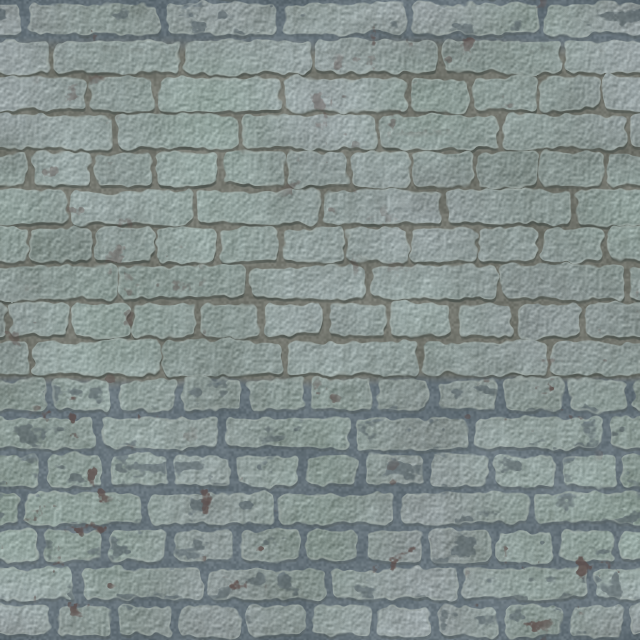
Reproduce this texture procedurally as a Shadertoy shader.

```glsl
const int ROWS = 17;
const int MIXED_ROW = 14;

// Shift of the first joint in each course, in brick lengths, bottom to top
const float PHASE[ROWS] = float[ROWS](
    0.80, 0.61, 0.67, 0.14, 0.69, 0.73, 0.80, 0.24, 0.10,
    0.89, 0.42, 0.52, 0.46, 0.92, 0.40, 0.40, 0.23);

const vec3 PAINT_DARK = vec3(0.49, 0.53, 0.52);
const vec3 PAINT_LIGHT = vec3(0.63, 0.68, 0.68);
const vec3 PAINT_LIP = vec3(0.65, 0.69, 0.67);
const vec3 MORTAR_WARM = vec3(0.45, 0.46, 0.43);
const vec3 MORTAR_BLUE = vec3(0.40, 0.45, 0.48);
const vec3 SHADOW = vec3(0.28, 0.31, 0.29);
const vec3 RUST = vec3(0.36, 0.30, 0.29);

float hash(vec2 p) {
    vec3 q = fract(p.xyx * vec3(0.1031, 0.1030, 0.0973));
    q += dot(q, q.yzx + 33.33);
    return fract((q.x + q.y) * q.z);
}

// Value noise that wraps over the canvas
float noise(vec2 uv, vec2 cells) {
    vec2 p = uv * cells, i = floor(p), f = fract(p);
    f = f * f * (3.0 - 2.0 * f);
    vec2 a = mod(i, cells), b = mod(i + 1.0, cells);
    return mix(mix(hash(a), hash(vec2(b.x, a.y)), f.x),
               mix(hash(vec2(a.x, b.y)), hash(b), f.x), f.y);
}

float fbm(vec2 uv, vec2 cells) {
    float sum = 0.0, gain = 0.533;
    for (int i = 0; i < 4; i++) {
        sum += gain * noise(uv, cells);
        cells *= 2.0;
        gain *= 0.5;
    }
    return sum;
}

// Joint position in brick lengths, slightly irregular
float joint(float k, float count, float row) {
    return k + 0.10 * (hash(vec2(mod(k, count) + 7.0, row + 31.0)) - 0.5);
}

// One course replaces some pairs of short bricks by long ones
bool jointMissing(float k, float count, int row) {
    int j = int(mod(k, count));
    return row == MIXED_ROW && (j == 0 || j == 3 || j == 5);
}

// x: signed distance to the brick edge, positive inside; yz: brick id
vec3 brick(vec2 uv, float gap) {
    vec2 p = uv;
    p += 0.007 * (vec2(fbm(uv, vec2(22.0)), fbm(uv + 0.37, vec2(22.0))) - 0.5);
    p += 0.005 * (vec2(noise(uv, vec2(95.0)), noise(uv + 0.61, vec2(95.0))) - 0.5);
    float course = floor(p.y * float(ROWS));
    int row = int(mod(course, float(ROWS)));
    float count = (row % 2 == 0 && row != ROWS - 1) ? 10.0 : 5.0;

    float u = p.x * count - PHASE[row];
    float k = floor(u);
    if (u < joint(k, count, float(row))) k -= 1.0;
    else if (u > joint(k + 1.0, count, float(row))) k += 1.0;
    float first = jointMissing(k, count, row) ? k - 1.0 : k;
    float last = jointMissing(k + 1.0, count, row) ? k + 2.0 : k + 1.0;
    float left = joint(first, count, float(row));
    float right = joint(last, count, float(row));

    // Rounded box with ragged outline
    vec2 centre = vec2(0.5 * (left + right) + PHASE[row], course + 0.5)
                / vec2(count, float(ROWS));
    vec2 halfSize = 0.5 * vec2((right - left) / count, 1.0 / float(ROWS)) - gap;
    float radius = 0.009;
    vec2 q = abs(p - centre) - halfSize + radius;
    float d = radius - length(max(q, 0.0)) - min(max(q.x, q.y), 0.0);
    d += 0.006 * (noise(uv, vec2(60.0)) - 0.5) + 0.005 * (noise(uv, vec2(17.0)) - 0.5);
    return vec3(d, mod(first, count), float(row));
}

// Fine relief of the paint
float relief(vec2 uv) {
    return 0.6 * fbm(uv, vec2(75.0, 90.0)) + 0.4 * noise(uv, vec2(230.0));
}

void mainImage(out vec4 fragColor, in vec2 fragCoord) {
    vec2 uv = fragCoord / iResolution.xy;
    float soft = max(1.0 / iResolution.y, 0.0015);
    float blotch = fbm(uv, vec2(9.0, 13.0));
    float grain = noise(uv, vec2(256.0)) - 0.5;

    // Bands of exposed blue mortar at the bottom and the top
    float bandY = uv.y + 0.025 * (blotch - 0.5);
    float blue = 1.0 - smoothstep(0.395, 0.415, bandY) + smoothstep(0.91, 0.945, bandY);
    float gap = mix(0.0038, 0.0062, blue);

    vec3 cell = brick(uv, gap);
    float above = brick(uv + vec2(-0.001, 0.0055), gap).x;
    float face = smoothstep(-soft, soft, cell.x);

    // Painted face: tone per brick, blotches and vertical runs
    float runs = noise(uv, vec2(130.0, 16.0)) - 0.5;
    float tone = 0.5 + 0.32 * (hash(cell.yz + 3.0) - 0.5) + 0.9 * (blotch - 0.5)
               + 0.30 * runs + 0.28 * grain;
    vec3 paint = mix(PAINT_DARK, PAINT_LIGHT, clamp(tone, -0.2, 1.2));
    paint += vec3(-0.012, 0.004, -0.012) * (noise(uv, vec2(6.0)) * 2.0 - 0.6);
    paint += 0.28 * (relief(uv) - relief(uv + vec2(-0.002, 0.003)));

    // Mortar with shadow cast by the brick above
    vec3 mortar = mix(MORTAR_WARM, MORTAR_BLUE, blue) + 0.09 * grain + 0.10 * (blotch - 0.5);
    float shade = smoothstep(-0.001, 0.003, above) * (0.35 + 0.6 * noise(uv, vec2(31.0)));
    mortar = mix(mortar, SHADOW, shade * mix(0.95, 0.4, blue));

    // Pale ragged lip of paint, peeled patches and rust
    float lip = smoothstep(0.003, 0.0, abs(cell.x - 0.0012)) * noise(uv, vec2(80.0));
    float peel = smoothstep(0.66, 0.74, fbm(uv + 0.23, vec2(26.0, 34.0))) * blue;
    float rust = smoothstep(0.70, 0.78, fbm(uv + 0.71, vec2(34.0)))
               * smoothstep(0.45, 0.62, noise(uv, vec2(8.0))) * mix(0.5, 1.0, blue);
    vec3 color = mix(mortar, paint, face * (1.0 - 0.75 * peel));
    color = mix(color, PAINT_LIP, 0.6 * lip);
    color = mix(color, RUST, 0.8 * rust);
    fragColor = vec4(color, 1.0);
}
```
